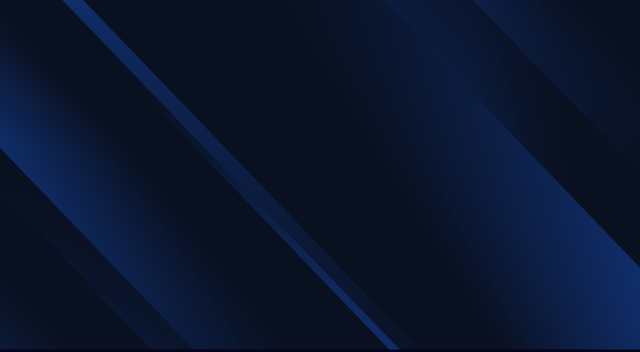
A Shadertoy shader for this background:

```glsl
// Dark navy backdrop crossed by parallel diagonal bands of blue light.
// Each band is a hard-edged strip in a slanted coordinate, filled with
// a soft gradient that fades across and along the strip.

const vec3 NAVY = vec3(0.036, 0.062, 0.125);
const vec3 BLUE = vec3(0.063, 0.180, 0.420);
const vec3 RIM  = vec3(0.015, 0.010, 0.090);
const float SLOPE = 1.04;        // fall of every diagonal edge
const float RIM_HEIGHT = 0.007;  // dark line along the bottom

// Slanted positions of the edges, in canvas heights
const float CORNER_EDGE = -0.70;
const float STRIPE_EDGE = -0.525;
const float LEFT_EDGE   = -0.404;
const vec2  RISING_RAY  = vec2(0.151, 0.181);
const vec2  FALLING_RAY = vec2(0.177, 0.236);
const float RIGHT_EDGE  = 1.087;
const float UPPER_EDGE  = 1.344;

// Strip between two edges, smoothed over about one pixel
float strip(float s, float lo, float hi) {
    float soft = 0.8 / iResolution.y;
    return smoothstep(lo - soft, lo + soft, s)
         * (1.0 - smoothstep(hi - soft, hi + soft, s));
}

// Linear ramp, 0 at a and 1 at b
float ramp(float a, float b, float v) {
    return clamp((v - a) / (b - a), 0.0, 1.0);
}

// Bands in the lower left: wide glow, faint stripe and corner
float leftBands(vec2 p, float s) {
    float along = ramp(0.4, 1.0, p.y);
    float reach = mix(0.37, 0.27, along);
    float wide = strip(s, LEFT_EDGE, 9.0) * mix(1.0, 0.36, along)
               * ramp(LEFT_EDGE + reach, LEFT_EDGE, s);
    float stripe = 0.28 * strip(s, STRIPE_EDGE, LEFT_EDGE)
                 * ramp(0.5, 1.0, p.y)
                 * mix(1.0, 0.55, ramp(STRIPE_EDGE, LEFT_EDGE, s));
    float corner = 0.32 * smoothstep(0.0, 1.0, ramp(CORNER_EDGE, -0.98, s));
    return wide + stripe + corner;
}

// Two thin rays: one fades downward, the other brightens downward
float thinRays(vec2 p, float s) {
    float falling = strip(s, FALLING_RAY.x, FALLING_RAY.y)
                  * mix(1.0, 0.08, pow(p.y, 0.75));
    float rising = strip(s, RISING_RAY.x, RISING_RAY.y)
                 * 0.95 * smoothstep(0.15, 1.05, p.y);
    return max(falling, rising);
}

// Bands in the upper right: broad glow and two fading strips
float rightBands(vec2 p, float s) {
    float across = max(p.x - 0.64 * p.y - 0.78, 0.0) / 0.55;
    float broad = strip(s, -9.0, RIGHT_EDGE) * across * (0.4 + 0.8 * p.y);
    float middle = 0.38 * strip(s, RIGHT_EDGE, UPPER_EDGE)
                 * (1.0 - smoothstep(1.30, 1.66, p.x))
                 * mix(1.0, 0.5, ramp(RIGHT_EDGE, UPPER_EDGE, s));
    float upper = 0.5 * strip(s, UPPER_EDGE, 9.0)
                * ramp(UPPER_EDGE + 0.29, UPPER_EDGE, s)
                * ramp(0.52, 0.0, p.y);
    return broad + middle + upper;
}

void mainImage(out vec4 fragColor, in vec2 fragCoord) {
    // Position in canvas heights, y measured down from the top
    vec2 p = vec2(fragCoord.x, iResolution.y - fragCoord.y) / iResolution.y;
    float s = p.x - p.y / SLOPE;

    float light = leftBands(p, s) + thinRays(p, s) + rightBands(p, s);
    vec3 color = mix(NAVY, BLUE, clamp(light, 0.0, 1.05));

    // Dark line at the foot of the canvas
    color = mix(color, RIM, strip(p.y, 1.0 - RIM_HEIGHT, 9.0));
    fragColor = vec4(color, 1.0);
}
```
